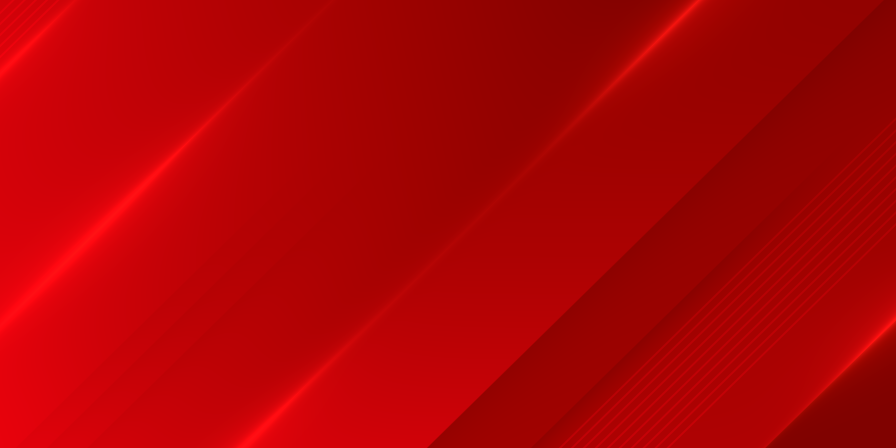
Reproduce this background procedurally as a WebGL 1 fragment shader.

```glsl
precision highp float;
// Red diagonal panels with glowing seams, soft shadow bands and fine pinstripes.

uniform vec2 u_resolution;

// Antialiased step across a diagonal edge
float edge(float d, float at) {
  float w = 1.2 / u_resolution.y;
  return smoothstep(at - w, at + w, d);
}

// Shadow that starts at a sharp edge and fades to the right
float shadow(float d, float at, float width) {
  return edge(d, at) * exp(-max(d - at, 0.0) / width);
}

// Light along a seam: x is the thin core, y is the wide halo
vec2 seam(float offset, float along, float reach) {
  float falloff = exp(-along * along / (reach * reach));
  float d = abs(offset);
  return vec2(exp(-d / 0.012), exp(-d / 0.075)) * falloff;
}

// Evenly spaced thin lines between two diagonals
float pinstripes(float d, float first, float last, float spacing) {
  float nearest = abs(fract((d - first) / spacing + 0.5) - 0.5) * spacing;
  float inside = edge(d, first - 0.5 * spacing) * (1.0 - edge(d, last + 0.5 * spacing));
  return inside * (1.0 - smoothstep(0.001, 0.005, nearest));
}

void main() {
  vec2 p = gl_FragCoord.xy / u_resolution.y;
  p.x *= 2.0 * u_resolution.y / u_resolution.x;
  float d = p.x - 1.02 * p.y;

  // Panel brightness, from left to right
  float red = 0.86 - 0.22 * p.x - 0.05 * p.y;
  red += 0.05 * exp(-dot(p, p) / 0.08);
  float middle = 0.82 - 0.4 * p.y + 0.15 * p.y * p.y;
  red = mix(red, middle, smoothstep(0.42, 0.62, d));
  red = mix(red, 0.635 - 0.09 * p.y, edge(d, 0.953));
  red = mix(red, 0.685 - 0.14 * p.y, smoothstep(1.16, 1.3, d));
  red = mix(red, 0.50, edge(d, 1.708));

  // Shadows beside the panel edges
  red -= 0.05 * shadow(d, 0.953, 0.09);
  red -= 0.07 * shadow(d, 1.185, 0.06) * (1.0 - smoothstep(0.3, 0.75, p.y));
  float lowFade = 1.0 - smoothstep(0.25, 0.7, p.y);
  for (int i = 0; i < 3; i++) {
    float k = float(i);
    red -= 0.03 * lowFade * shadow(d, 0.035 + 0.06 * k + 0.01 * k * k, 0.05);
  }

  // Pinstripes at the right side and in the upper left corner
  red += 0.10 * pinstripes(d, 1.25, 1.49, 0.0267) * (1.0 - 0.4 * p.y);
  red += 0.07 * pinstripes(d, -0.99, -0.89, 0.025);

  // Glowing seams
  vec2 light = seam(d + 0.277, p.y - 0.48, 0.27);
  light += seam(d - 0.54, p.y - 0.97, 0.20);
  light += 0.75 * seam(d - 0.54, p.y, 0.19);
  light += vec2(0.8, 0.5) * seam(d + 0.852, p.y - 0.85, 0.16);
  light += seam(d - 1.708, p.y - 0.31, 0.17);
  light.x += 0.22 * exp(-abs(d - 0.545) / 0.012);
  light.x += 0.12 * exp(-abs(d + 0.277) / 0.008);
  light.x += 0.3 * exp(-abs(d - 1.708) / 0.008);
  red += 0.23 * light.x + 0.17 * light.y;

  float blue = 0.17 * max(red - 0.62, 0.0);
  float green = 0.007 + 0.05 * light.x + 0.015 * light.y;
  gl_FragColor = vec4(min(red, 1.0), green, min(blue, 0.08), 1.0);
}
```
